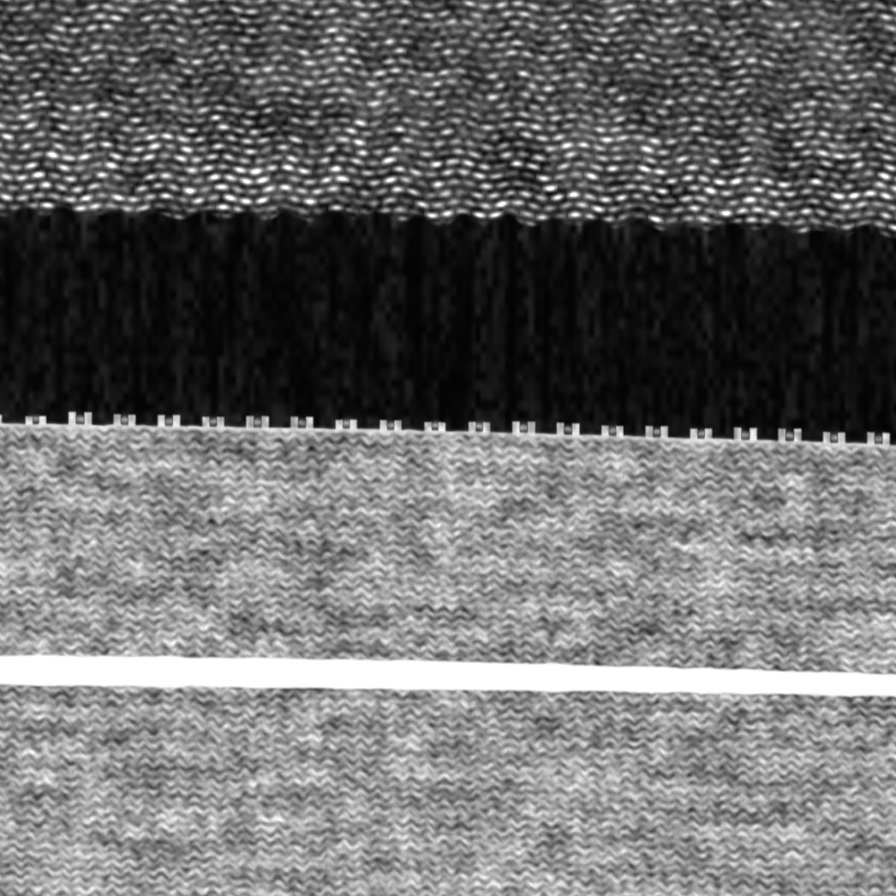
Write a Shadertoy shader that draws this texture.

```glsl
// Monochrome woven cloth: speckled brick weave on top, a black ribbed band,
// a toothed hem, and pale knit crossed by a white stripe. Layers are blended
// by height along gently sagging threads, with hashed stitches and cell noise.
#define WEAVE_EDGE 0.766
#define HEM 0.527
#define STRIPE 0.251
#define STRIPE_HALF 0.0165
#define TOOTH_PITCH 0.0495
#define TOOTH_HEIGHT 0.015
#define WEAVE_GRID vec2(56.0, 90.0)
#define KNIT_GRID vec2(100.0, 98.0)
#define SOFT 0.0018
#define TAU 6.2831853

float hash(vec2 p) {
    p = fract(p * vec2(0.1031, 0.1137));
    p += dot(p, p.yx + 33.33);
    return fract((p.x + p.y) * p.x * 17.3);
}

// Smoothly blended random grid values
float noise(vec2 p) {
    vec2 i = floor(p), f = fract(p);
    f = f * f * (3.0 - 2.0 * f);
    return mix(mix(hash(i), hash(i + vec2(1, 0)), f.x),
               mix(hash(i + vec2(0, 1)), hash(i + vec2(1, 1)), f.x), f.y);
}

// Distance to the nearest scattered cell point
float cells(vec2 p) {
    vec2 i = floor(p), f = fract(p);
    float nearest = 2.0;
    for (int y = -1; y <= 1; y++)
    for (int x = -1; x <= 1; x++) {
        vec2 o = vec2(x, y);
        vec2 jitter = vec2(hash(i + o), hash(i + o + 57.0));
        nearest = min(nearest, length(o + jitter - f));
    }
    return nearest;
}

// Brick rows of short bright stitches on dark thread
float weave(vec2 p) {
    vec2 q = p * WEAVE_GRID;
    q.y += 0.22 * sin(q.x * 1.7) + 0.3 * noise(p * 18.0);
    float row = floor(q.y);
    q.x += 0.5 * mod(row, 2.0) + 0.35 * hash(vec2(row, 3.0));
    vec2 f = (fract(q) - 0.5) / vec2(0.38, 0.29);
    float stitch = exp(-dot(f, f)) * mix(0.25, 1.0, hash(floor(q)));
    float nearEdge = smoothstep(0.91, 0.79, p.y);
    float grain = noise(p * vec2(170.0, 210.0)) - 0.5;
    float patches = noise(p * vec2(32.0, 48.0)) - 0.5;
    return 0.21 - 0.03 * nearEdge + stitch * (0.68 + 0.36 * nearEdge)
         + 0.22 * grain + 0.16 * patches;
}

// Black band with faint vertical ribs and a paler lower lip
float ribbing(vec2 p) {
    float rib = noise(p * vec2(105.0, 9.0));
    float fleck = noise(p * vec2(150.0, 95.0));
    float lip = exp(-max(p.y - HEM - 0.009, 0.0) / 0.016);
    float top = smoothstep(0.055, 0.0, WEAVE_EDGE - p.y);
    float scallop = 0.5 + 0.5 * cos(TAU * p.x / TOOTH_PITCH);
    return 0.012 + 0.14 * rib * fleck + 0.05 * lip * fleck
         + 0.10 * top * scallop * fleck;
}

// Slubby rows of small loops
float knit(vec2 p) {
    vec2 q = p * KNIT_GRID;
    float bend = 0.22 * sin(TAU * p.x * 54.0) + 0.7 * noise(p * vec2(24.0, 14.0));
    float row = cos(TAU * (q.y + bend));
    float loops = cells(q + vec2(0.35 * q.y, bend));
    float slub = noise(vec2(p.x * 26.0, p.y * 66.0 + bend));
    float fine = noise(p * vec2(135.0, 230.0));
    float course = sin(TAU * p.y * 25.0 + 1.5 * sin(p.x * 9.0));
    float wale = cos(TAU * p.x / TOOTH_PITCH);
    return 0.58 + 0.085 * row + 0.26 * (0.5 - loops) + 0.26 * (slub - 0.5)
         + 0.25 * (fine - 0.5) + 0.035 * course + 0.018 * wale;
}

void mainImage(out vec4 fragColor, in vec2 fragCoord) {
    vec2 uv = fragCoord / iResolution.xy;
    float aa = max(SOFT, 1.0 / iResolution.y);

    // Threads sag to the right, less so near the bottom
    float sag = 0.010 * uv.x + 0.014 * uv.x * uv.x;
    vec2 p = vec2(uv.x, uv.y + sag * mix(0.45, 1.0, smoothstep(0.0, 0.5, uv.y)));

    // Knit below the hem, band above it
    float h = p.y - HEM + 0.002 * (noise(p * vec2(70.0, 1.0)) - 0.5);
    float shade = mix(knit(p), ribbing(p), smoothstep(-aa, aa, h));

    // Bright selvedge and paired prongs on each tooth
    float lineGlow = exp(-pow((h + 0.002) / 0.0032, 2.0));
    float id = floor((p.x - 0.04) / TOOTH_PITCH + 0.5);
    float t = (p.x - 0.04) / TOOTH_PITCH - id;
    float rnd = hash(vec2(id, 11.0));
    float prong = 1.0 - smoothstep(0.05, 0.12, abs(abs(t) - 0.15 - 0.03 * rnd));
    float rise = TOOTH_HEIGHT * mix(0.75, 1.1, rnd);
    float body = smoothstep(-0.003, 0.001, h) * (1.0 - smoothstep(rise - 0.004, rise, h));
    float bridge = exp(-pow(t / 0.17, 2.0) - pow((h - 0.006) / 0.004, 2.0));
    float thread = mix(0.55, 1.0, noise(p * vec2(150.0, 140.0)));
    shade = mix(shade, 0.92, 0.75 * lineGlow * thread);
    shade = mix(shade, 0.98, max(prong * body, 0.7 * bridge) * thread);

    // Ragged upper border
    float ragged = 0.009 * (noise(p * vec2(60.0, 30.0)) - 0.5)
                 + 0.004 * cos(TAU * p.x / TOOTH_PITCH);
    shade = mix(shade, weave(p), smoothstep(-0.006, 0.006, p.y - WEAVE_EDGE + ragged));

    // White stripe, thinner toward the right
    float halfWidth = STRIPE_HALF - 0.004 * uv.x * uv.x
                    + 0.003 * (noise(p * vec2(42.0, 2.0)) - 0.5);
    float stripe = abs(p.y - STRIPE - 0.001) - halfWidth;
    shade = mix(shade, 1.0, 1.0 - smoothstep(-aa, 1.5 * aa, stripe));

    fragColor = vec4(vec3(clamp(shade, 0.0, 1.0)), 1.0);
}
```
